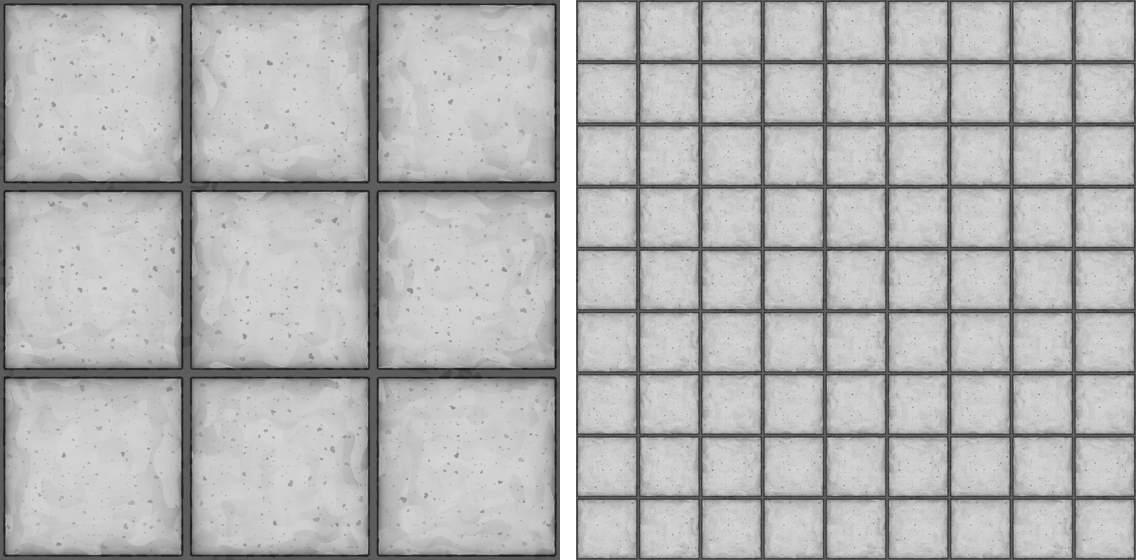
Left: one tile. Right: repeated 3 by 3.
Reproduce this texture procedurally as a three.js fragment shader.

```glsl
// Grid of square pale stone tiles with speckles, shaded rims, black outlines and grey grout.
varying vec2 vUv;

const float TILES = 3.0;          // repeats across and down
const float HALF_TILE = 0.477;    // half width of a tile, in cells
const float CORNER = 0.010;       // corner radius
const float LINE = 0.0045;        // half width of the outline
const float SOFT = 0.0045;        // edge smoothing
const float RIM_NARROW = 0.015;   // reach of the dark rim
const float RIM_WIDE = 0.080;     // reach of the broad shading
const float FACE = 0.812;
const float GROUT = 0.365;
const float OUTLINE = 0.10;
const float SPECK = 0.50;
const float CHIP = 0.78;

vec2 hash2(vec2 p) {
  return fract(sin(vec2(dot(p, vec2(127.1, 311.7)), dot(p, vec2(269.5, 183.3)))) * 4375.85);
}

// Wrapping cellular noise: flat patches with softened borders, like brush strokes.
float patches(vec2 uv, vec2 count, float seed) {
  vec2 p = uv * count;
  vec2 base = floor(p);
  float total = 0.0;
  float weights = 0.0;
  for (int y = -1; y <= 1; y++) {
    for (int x = -1; x <= 1; x++) {
      vec2 cell = base + vec2(float(x), float(y));
      vec2 id = mod(cell, count) + seed;
      vec2 away = cell + 0.15 + 0.7 * hash2(id) - p;
      float weight = exp(-24.0 * dot(away, away));
      total += weight * hash2(id + 57.0).x;
      weights += weight;
    }
  }
  return total / max(weights, 1e-6);
}

// Scattered irregular spots, one at most per grid cell; radii are in cells.
float specks(vec2 uv, float count, float share, float smallest, float largest, float seed) {
  vec2 p = uv * count;
  vec2 id = mod(floor(p), count) + seed;
  vec2 pick = hash2(id + 19.0);
  vec2 away = fract(p) - mix(vec2(0.22), vec2(0.78), hash2(id));
  float angle = atan(away.y, away.x);
  float radius = mix(smallest, largest, pick.y * pick.y);
  float lumps = 1.0 + 0.22 * sin(2.0 * angle + 40.0 * pick.x)
                    + 0.16 * sin(3.0 * angle + 70.0 * pick.y);
  float blur = 0.0035 * count / TILES;
  float spot = 1.0 - smoothstep(-blur, blur, length(away) - radius * lumps);
  return spot * step(pick.x, share) * mix(0.45, 1.0, hash2(id + 83.0).x);
}

float roundedBox(vec2 p, float halfSize, float radius) {
  vec2 d = abs(p) - halfSize + radius;
  return length(max(d, 0.0)) + min(max(d.x, d.y), 0.0) - radius;
}

void main() {
  vec2 q = fract(vUv * TILES) - 0.5;

  // Brush strokes, bent by layered sines that wrap
  vec2 turn = 6.2831853 * vUv;
  vec2 bent = vUv + 0.006 * sin(turn.yx * vec2(9.0, 12.0) + 2.0 * sin(turn * 6.0));
  float across = patches(bent, vec2(21.0, 60.0), 3.0);
  float upright = patches(bent, vec2(60.0, 21.0), 31.0);
  float broad = patches(bent, vec2(18.0, 24.0), 71.0);
  float fine = patches(bent, vec2(96.0, 96.0), 11.0);

  // Rim shading, with uneven reach along each side
  vec2 inset = max(HALF_TILE - abs(q), 0.0);
  vec2 reach = inset * mix(vec2(0.60), vec2(1.55), vec2(upright, across));
  reach *= mix(0.85, 1.15, broad);
  float narrow = length(exp(-reach / RIM_NARROW));
  float wide = length(exp(-reach / RIM_WIDE));
  float tone = FACE - 0.25 * min(narrow, 1.15) - 0.17 * min(wide, 1.25);
  tone += 0.020 * (broad - 0.5) + 0.014 * (across + upright - 1.0);

  // Speckles in three sizes
  float spots = specks(vUv, 24.0, 0.42, 0.045, 0.125, 5.0);
  spots = max(spots, 0.80 * specks(vUv + 0.013, 45.0, 0.42, 0.055, 0.15, 43.0));
  spots = max(spots, 0.55 * specks(vUv + 0.007, 66.0, 0.38, 0.07, 0.13, 91.0));
  tone = mix(tone, min(tone, SPECK), 0.8 * spots);

  // Pale chips just inside the outline
  float edge = roundedBox(q, HALF_TILE, CORNER);
  float wander = 0.012 + 0.010 * (fine - 0.5);
  float chip = 1.0 - smoothstep(0.001, 0.006, abs(edge + wander));
  chip *= smoothstep(0.66, 0.85, mix(across, upright, step(abs(q.y), abs(q.x))));
  tone = mix(tone, CHIP, 0.45 * chip);

  // Grout with dark smudges
  float grout = GROUT + 0.012 * (fine - 0.5);
  grout -= 0.07 * smoothstep(0.72, 0.95, broad) * smoothstep(0.3, 0.7, fine);
  tone = mix(tone, grout, smoothstep(-SOFT, SOFT, edge));

  // Outline with slightly uneven width
  float width = LINE + 0.003 * (fine - 0.5);
  float line = 1.0 - smoothstep(width - SOFT, width + SOFT, abs(edge));
  tone = mix(tone, OUTLINE, line * mix(0.85, 1.0, broad));

  gl_FragColor = vec4(vec3(tone), 1.0);
}
```
